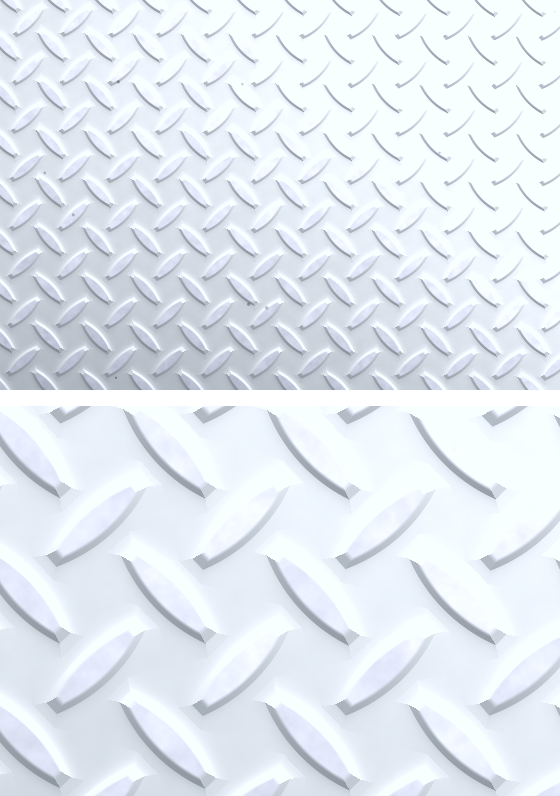
Top: the whole. Bottom: its middle third, enlarged.
A Shadertoy shader for this texture:

```glsl
// Bright steel tread plate: two interleaved lattices of raised, blunt-ended lens lugs
// lean in opposite diagonals. Each lug is a distance field with sloped walls, lit from
// above over an exposure gradient that burns out to white at the upper right.

#define REPEATS vec2(11.62, 8.03)     // lattice cells across and down
#define HALF_LENGTH 0.42              // lug size, in cells
#define HALF_WIDTH 0.132
#define ARC_RADIUS 1.15               // curvature of the long lug edges
#define WALL 0.062                    // width of the sloped wall
#define LIGHT_DIR vec2(0.31, 0.95)
#define RELIEF 0.37                   // contrast of the walls
#define MOTTLE 0.035                  // cloudy wear on the steel
#define SPECK_RATE 0.045              // share of speck cells that are filled
#define WHITE vec3(0.97, 1.0, 1.0)
#define LAVENDER vec3(-0.012, -0.018, 0.018)

float hash(vec2 p) {
    vec3 q = fract(vec3(p.xyx) * 0.1031);
    q += dot(q, q.yzx + 33.33);
    return fract((q.x + q.y) * q.z);
}

float noise(vec2 p) {
    vec2 i = floor(p), f = fract(p);
    f = f * f * (3.0 - 2.0 * f);
    return mix(mix(hash(i), hash(i + vec2(1, 0)), f.x),
               mix(hash(i + vec2(0, 1)), hash(i + vec2(1, 1)), f.x), f.y);
}

float clouds(vec2 p) {
    float sum = 0.0, gain = 0.5;
    for (int i = 0; i < 4; i++) {
        sum += gain * (noise(p) - 0.5);
        p = p * 2.07 + 17.3;
        gain *= 0.55;
    }
    return sum;
}

// Signed distance to a blunt lens; also returns the outward normal of its facet.
float lug(vec2 p, float angle, out vec2 normal) {
    vec2 axis = vec2(cos(angle), sin(angle));
    vec2 side = vec2(-axis.y, axis.x);
    vec2 q = vec2(dot(p, axis), dot(p, side));
    vec2 v = q + vec2(0.0, (q.y < 0.0 ? -1.0 : 1.0) * (ARC_RADIUS - HALF_WIDTH));
    float arc = length(v) - ARC_RADIUS;
    float cap = abs(q.x) - HALF_LENGTH;
    cap *= cap < 0.0 ? 0.6 : 1.0;     // the end facets slope more gently
    vec2 n = arc > cap ? normalize(v) : vec2(0.8 * sign(q.x), 0.0);
    normal = n.x * axis + n.y * side;
    return max(arc, cap);
}

// Unclamped brightness of the bare plate
float exposure(vec2 uv) {
    return 0.70 + uv.y * (0.42 - 0.20 * uv.y) + 0.20 * uv.x * mix(uv.x, 1.0, uv.y);
}

void mainImage(out vec4 fragColor, in vec2 fragCoord) {
    vec2 uv = fragCoord / iResolution.xy;
    float px = REPEATS.y / iResolution.y;

    // Lattice with a slight lens skew
    vec2 g = uv * REPEATS;
    g -= vec2(0.04 + 0.15 * (uv.y - 0.5) * (1.0 - 1.5 * uv.x), 0.10 - 0.09 * uv.x);

    // Nearest lug of the two lattices
    float d = 1e3, vary = 0.0;
    vec2 normal = vec2(0.0);
    for (int i = 0; i < 2; i++) {
        vec2 c = g - 0.5 * float(i);
        vec2 id = floor(c + 0.5);
        float h = hash(id + 31.0 * float(i) + 50.0);
        float angle = (i == 0 ? -0.80 : 0.75) + 0.07 * (h - 0.5);
        vec2 n;
        float di = lug(c - id, angle, n);
        if (di < d) { d = di; normal = n; vary = h; }
    }

    // Plate with cloudy wear, contact shadow below and glow above each lug
    float light = exposure(uv);
    float facing = dot(normal, LIGHT_DIR);
    float wear = clouds(g * 1.3) + 0.5 * clouds(g * 9.0);
    float plate = light + MOTTLE * wear;
    plate += (0.13 * facing + 0.03) * exp(-max(d, 0.0) / 0.045);

    // Lug top and walls
    float steel = min(light, 1.0);
    float scuff = clouds(g * 7.0 + 40.0);
    float top = light + 0.035 + 0.05 * (vary - 0.5) + 0.12 * scuff;
    float wall = steel + RELIEF * facing * (facing < 0.0 ? steel * steel : 0.8);
    float slope = 1.0 - smoothstep(WALL * 0.5, WALL * 0.5 + max(WALL * 0.5, px), -d);
    float inside = 1.0 - smoothstep(-0.5 * px, 0.5 * px, d);
    float tone = mix(plate, mix(min(top, 1.03), wall, slope), inside);

    // Sparse pits and grit
    vec2 s = g * 1.5;
    vec2 cell = floor(s);
    vec2 spot = 0.2 + 0.6 * vec2(hash(cell + 7.0), hash(cell + 91.0));
    float size = 0.03 + 0.03 * hash(cell + 13.0);
    float pit = 1.0 - smoothstep(size - px, size + px, length(s - cell - spot));
    tone -= 0.22 * pit * step(hash(cell + 163.0), SPECK_RATE);

    // Cool steel tint
    vec3 color = vec3(tone - 0.03, tone, tone + 0.035);
    color += LAVENDER * inside * (1.0 - slope);
    fragColor = vec4(clamp(color, vec3(0.0), WHITE), 1.0);
}
```
